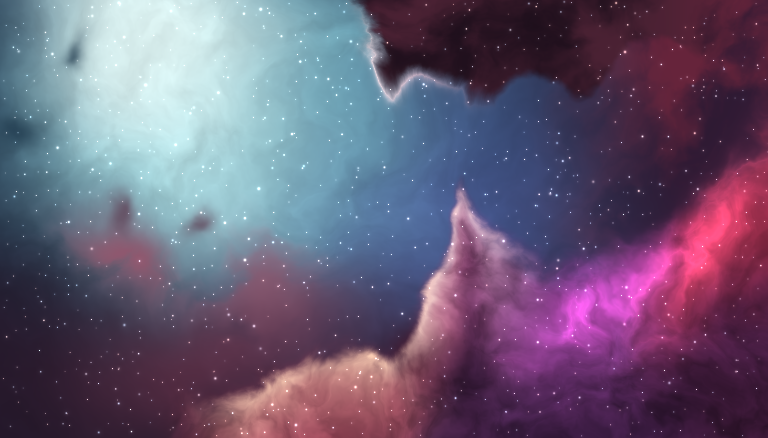
Write a Shadertoy shader that draws this background.

```glsl
// Colourful nebula: a cyan-white glow, a dark overhanging cloud, a lit ridge and scattered stars.

float hash(vec2 p) { return fract(sin(dot(p, vec2(127.1, 311.7))) * 43758.5453); }

float noise(vec2 p) {
    vec2 i = floor(p), f = fract(p);
    f = f * f * (3.0 - 2.0 * f);
    return mix(mix(hash(i), hash(i + vec2(1, 0)), f.x),
               mix(hash(i + vec2(0, 1)), hash(i + vec2(1, 1)), f.x), f.y);
}

float fbm(vec2 p) {
    float sum = 0.0, amp = 0.5;
    for (int i = 0; i < 6; i++) {
        sum += amp * noise(p);
        p = mat2(1.6, 1.2, -1.2, 1.6) * p + 7.3;
        amp *= 0.5;
    }
    return sum;
}

// Soft elliptical spot, turned by an angle
float glow(vec2 p, vec2 centre, vec2 radius, float angle) {
    float c = cos(angle), s = sin(angle);
    p = mat2(c, -s, s, c) * (p - centre) / radius;
    return exp(-dot(p, p));
}

// Upper outline of the bright lower cloud
float ridgeHeight(float x) {
    return 0.07 + 0.15 * smoothstep(0.42, 0.82, x) + 0.25 * smoothstep(0.89, 1.07, x)
         + 0.08 * glow(vec2(x, 0), vec2(1.075, 0), vec2(0.03, 1), 0.0)
         - 0.08 * smoothstep(1.08, 1.28, x) + 0.23 * smoothstep(1.38, 1.72, x);
}

// Lower outline of the dark overhanging cloud
float overhangHeight(float x) {
    return 0.785 + 0.025 * sin(x * 24.0 + 3.2) + 0.13 * smoothstep(0.91, 0.79, x)
         + 0.10 * smoothstep(1.30, 1.45, x);
}

vec3 stars(vec2 p) {
    vec3 light = vec3(0);
    for (int i = 0; i < 4; i++) {
        float layer = float(i), cells = 42.0 / (1.0 + layer * 0.75);
        vec2 id = floor(p * cells), seed = id + layer * 37.0;
        vec2 spot = 0.2 + 0.6 * vec2(hash(seed + 3.1), hash(seed + 8.7));
        float d = length(fract(p * cells) - spot) / cells;
        float size = 0.0011 + 0.0006 * layer;
        float shown = step(0.70 + 0.065 * layer, hash(seed));
        vec3 tint = mix(vec3(0.75, 0.9, 1.0), vec3(1.0, 0.83, 0.75), hash(seed + 5.0));
        float core = exp(-d * d / (size * size)) + 0.12 * exp(-d / (size * 2.0));
        light += shown * tint * core * (0.35 + 0.6 * hash(seed + 2.0));
    }
    return light;
}

void mainImage(out vec4 fragColor, in vec2 fragCoord) {
    vec2 p = fragCoord / iResolution.y;

    // Turbulence and shading lit from the upper left
    vec2 warp = vec2(fbm(p * 3.5), fbm(p * 3.5 + 19.0)) - 0.49;
    vec2 q = p + 0.16 * warp;
    vec2 w = p * 6.0 + 2.2 * warp;
    float density = fbm(w);
    float relief = density - fbm(w + vec2(-0.13, 0.16));
    float detail = fbm(p * 15.0 + 3.0 * warp) - 0.49;
    float filament = 1.0 - abs(2.0 * fbm(w * 0.8 + 4.0) - 1.0);

    // Background sky
    vec3 col = mix(vec3(0.13, 0.09, 0.16), vec3(0.12, 0.20, 0.29), smoothstep(0.15, 0.75, q.y));
    col = mix(col, vec3(0.27, 0.33, 0.56), 0.95 * glow(q, vec2(0.98, 0.52), vec2(0.48, 0.36), 0.0));
    float cyan = 1.0 - exp(-2.8 * glow(q, vec2(0.49, 0.76), vec2(0.34, 0.31), -0.25));
    col = mix(col, vec3(0.48, 0.76, 0.80), cyan * (0.92 + 0.5 * (density - 0.5)));
    float white = 1.0 - exp(-2.2 * glow(q, vec2(0.37, 0.91), vec2(0.22, 0.25), 0.2));
    col = mix(col, vec3(0.92, 0.99, 0.98), white);
    col = mix(col, vec3(0.70, 0.88, 0.90), 0.6 * glow(q, vec2(0.48, 0.60), vec2(0.22, 0.16), 0.0));
    col *= 1.0 + 0.35 * relief;

    // Small dark wisps and rosy haze on the left
    float wisps = glow(q, vec2(0.18, 0.89), vec2(0.04, 0.025), 0.5) + glow(q, vec2(0.02, 0.72), vec2(0.05, 0.04), 0.0);
    col = mix(col, vec3(0.10, 0.20, 0.28), 0.65 * min(wisps, 1.0));
    float haze = glow(q, vec2(0.29, 0.42), vec2(0.16, 0.07), -0.4) + 0.8 * glow(q, vec2(0.62, 0.36), vec2(0.12, 0.16), 0.0);
    col = mix(col, vec3(0.57, 0.34, 0.43), min(haze, 1.0) * smoothstep(0.25, 0.65, density));
    float tufts = glow(q, vec2(0.27, 0.51), vec2(0.025, 0.035), 0.5) + glow(q, vec2(0.47, 0.51), vec2(0.04, 0.018), 0.7);
    col = mix(col, vec3(0.36, 0.24, 0.32), 0.7 * min(tufts, 1.0));
    col = mix(col, vec3(0.42, 0.19, 0.28), 0.65 * glow(q, vec2(0.48, 0.18), vec2(0.34, 0.14), 0.2));

    // Maroon veil at the upper right
    float veil = smoothstep(1.18, 1.62, q.x + 0.25 * (q.y - 0.5));
    col = mix(col, mix(vec3(0.18, 0.10, 0.20), vec3(0.40, 0.14, 0.23), smoothstep(0.3, 0.75, density)), veil);

    // Lower cloud: red to violet to crimson body under a cream edge
    float depth = ridgeHeight(p.x + 0.10 * warp.x) - p.y + 0.12 * warp.y + 0.07 * detail;
    float body = smoothstep(-0.05, 0.07, depth) * smoothstep(0.30, 0.58, q.x);
    vec3 bodyColor = mix(vec3(0.56, 0.22, 0.31), vec3(0.46, 0.21, 0.48), smoothstep(0.85, 1.25, q.x));
    bodyColor = mix(bodyColor, vec3(0.58, 0.17, 0.29), smoothstep(1.42, 1.65, q.x));
    bodyColor = mix(bodyColor, vec3(0.19, 0.09, 0.22), 0.85 * smoothstep(0.12, 0.40, depth) * smoothstep(0.7, 1.0, q.x));
    col = mix(col, bodyColor * (0.75 + 0.5 * density + 1.5 * relief), body);
    col = mix(col, vec3(0.24, 0.08, 0.16), 0.75 * glow(q, vec2(0.95, 0.17), vec2(0.11, 0.05), 0.3));
    float lit = smoothstep(-0.025, 0.025, depth) * exp(-max(depth, 0.0) * 9.0)
              * smoothstep(0.40, 0.60, p.x) * smoothstep(1.30, 1.06, p.x);
    vec3 cream = mix(vec3(0.98, 0.80, 0.70), vec3(0.90, 0.76, 0.82), smoothstep(0.85, 1.1, p.x));
    col = mix(col, cream, clamp(lit * (0.85 + 2.5 * relief + detail), 0.0, 1.0));

    // Magenta and crimson streaks
    float magenta = glow(q, vec2(1.38, 0.31), vec2(0.20, 0.07), 0.55);
    col += vec3(0.45, 0.14, 0.40) * magenta * (0.4 + pow(filament, 6.0));
    float crimson = glow(q, vec2(1.67, 0.45), vec2(0.24, 0.09), 0.95);
    col += vec3(0.42, 0.13, 0.18) * crimson * (0.4 + pow(filament, 6.0));

    // Dark overhang with a peach rim
    float over = min(p.y - overhangHeight(p.x), 0.7 * (p.x - 0.80)) + 0.10 * warp.y + 0.06 * detail;
    vec3 overColor = mix(vec3(0.12, 0.06, 0.11), vec3(0.29, 0.13, 0.20), smoothstep(0.3, 0.75, density));
    col = mix(col, overColor, smoothstep(-0.012, 0.025, over) * smoothstep(1.75, 1.45, p.x));
    col += vec3(0.60, 0.36, 0.30) * exp(-abs(over + 0.005) * 110.0) * glow(p, vec2(0.88, 0.83), vec2(0.15, 0.12), 0.0);

    col += stars(p) * (1.0 - 0.6 * white);
    fragColor = vec4(clamp(col, 0.0, 1.0), 1.0);
}
```
